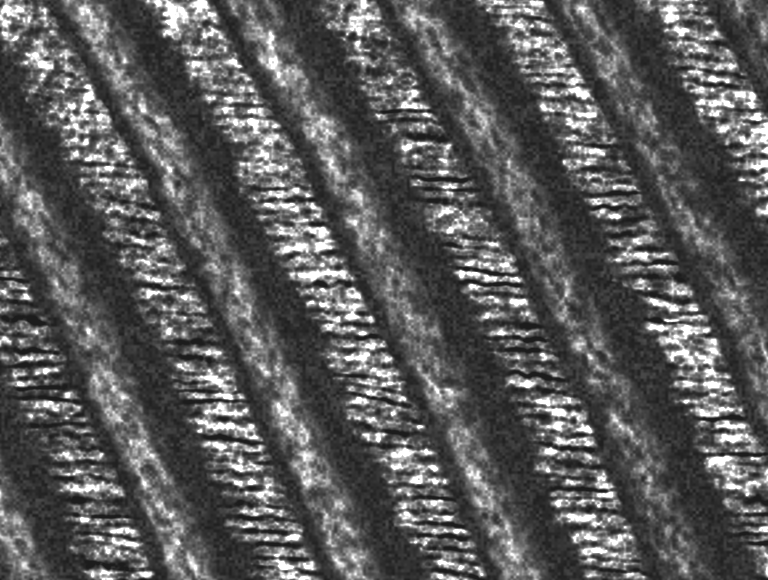
Give the GLSL for this texture, as a Shadertoy shader.

```glsl
float hash(vec2 p) {
    vec3 q = fract(vec3(p.xyx) * 0.1031);
    q += dot(q, q.yzx + 33.33);
    return fract((q.x + q.y) * q.z);
}

float noise(vec2 p) {
    vec2 cell = floor(p), f = fract(p);
    f = f * f * (3.0 - 2.0 * f);
    return mix(mix(hash(cell), hash(cell + vec2(1, 0)), f.x),
               mix(hash(cell + vec2(0, 1)), hash(cell + vec2(1, 1)), f.x), f.y);
}

float fbm(vec2 p) {
    float sum = 0.0, weight = 0.53;
    for (int i = 0; i < 4; i++) {
        sum += weight * noise(p);
        p = mat2(0.8, 0.6, -0.6, 0.8) * p * 2.03 + 7.1;
        weight *= 0.5;
    }
    return sum;
}

// Rough floor between ridges, scored by uneven horizontal grooves
float floorTone(vec2 p, float depth) {
    float streaky = smoothstep(0.55, 0.1, depth + 0.25 * p.x + 0.15 * noise(p * 7.0));
    float flat_ = noise(p * vec2(55, 125));
    float upright = noise(mat2(0.95, 0.3, -0.3, 0.95) * p * vec2(125, 52));
    float t = 0.42 * mix(flat_, upright, streaky) + 0.33 * noise(p * vec2(150, 190))
            + 0.2 * noise(p * 290.0) + 0.25 * (fbm(p * 16.0) - 0.5) + 0.025;

    float row = (p.y + 0.04 * p.x) * 58.0 + 1.3 * noise(p * vec2(9, 22)) + 0.35 * noise(p * 70.0);
    float groove = 1.0 - smoothstep(0.04, 0.36, abs(fract(row) - 0.5));
    float strength = mix(0.75, 0.4, streaky) * (0.45 + 0.75 * noise(vec2(p.x * 14.0, floor(row))));
    float tone = 0.1 + 0.44 * exp(4.6 * (t - 0.5));
    return tone * (1.0 - groove * strength);
}

// Rounded ridge with soft mottling stretched along its length
float ridgeTone(vec2 p, float across) {
    vec2 q = vec2(across * 0.215, p.y);
    float t = 0.45 * noise(q * vec2(100, 62)) + 0.3 * noise(p * vec2(130, 105))
            + 0.25 * noise(p * 270.0);
    return 0.49 * exp(2.6 * (t - 0.5));
}

void mainImage(out vec4 fragColor, in vec2 fragCoord) {
    vec2 p = fragCoord / iResolution.x;
    float depth = iResolution.y / iResolution.x - p.y;

    // Gently bowed diagonal coordinate, one unit per ridge
    float across = (p.x - 0.28 - 0.56 * depth + 0.108 * depth * depth) / 0.215;
    across += 0.035 * (noise(p * 100.0) - 0.5) + 0.05 * (noise(p * 9.0) - 0.5);
    float f = fract(across);

    // Ragged shadow falls on the right of every ridge
    float ragged = f + 0.16 * (fbm(p * 28.0) - 0.5) + 0.06 * (noise(p * 140.0) - 0.5);
    float ridge = smoothstep(0.03, 0.15, f) * (1.0 - smoothstep(0.2, 0.41, f));
    float ground = smoothstep(0.54, 0.68, ragged) * (1.0 - smoothstep(0.93, 0.995, f));

    // Uneven lighting
    float light = 0.85 + 0.3 * noise(p * 5.0 + 3.0);
    float ridgeLight = light * (1.0 - 0.3 * smoothstep(0.5, 1.0, p.x));
    float groundLight = light * mix(0.82, 1.08, smoothstep(0.0, 0.7, p.x + p.y * 0.5));

    float tone = 0.12 + 0.14 * noise(p * 250.0) * (0.6 + 0.8 * noise(p * 80.0));
    tone = mix(tone, ridgeTone(p, across) * ridgeLight, ridge);
    tone = mix(tone, floorTone(p, depth) * groundLight, ground);
    fragColor = vec4(vec3(clamp(tone, 0.11, 1.0)), 1.0);
}
```
